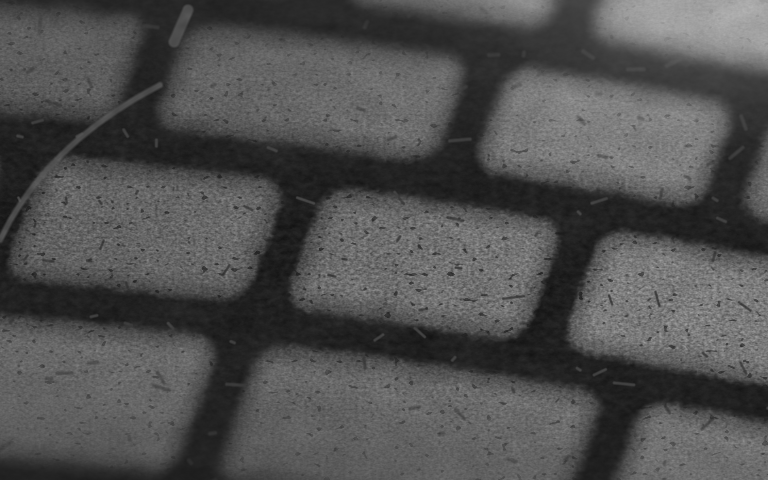
This texture is drawn by a Shadertoy shader. Its source:

```glsl
#define VIEW_HEIGHT 4.8
#define LEAN 0.36
#define JOINT vec2(0.19, 0.175)
#define CORNER 0.29
#define EDGE_WEAR 0.05
#define FOCUS_ROW 2.2
#define FOCUS_RANGE 2.7
#define STONE_TONE 0.435
#define SOIL_TONE 0.115
#define GRAIN 0.19
#define HAZE 0.17
#define DEBRIS_CELL 0.42

vec2 hash2(vec2 p) {
    vec3 q = fract(p.xyx * vec3(0.1031, 0.1030, 0.0973));
    q += dot(q, q.yzx + 33.33);
    return fract((q.xx + q.yz) * q.zy);
}

float gradientNoise(vec2 p) {
    vec2 i = floor(p), f = fract(p);
    vec2 w = f * f * f * (f * (f * 6.0 - 15.0) + 10.0);
    vec2 o = vec2(0.0, 1.0);
    float a = dot(hash2(i) * 2.0 - 1.0, f);
    float b = dot(hash2(i + o.yx) * 2.0 - 1.0, f - o.yx);
    float c = dot(hash2(i + o.xy) * 2.0 - 1.0, f - o.xy);
    float d = dot(hash2(i + o.yy) * 2.0 - 1.0, f - o.yy);
    return mix(mix(a, b, w.x), mix(c, d, w.x), w.y);
}

float fbm(vec2 p) {
    float sum = 0.0, amp = 0.6;
    for (int i = 0; i < 4; i++) {
        sum += amp * gradientNoise(p);
        p = mat2(1.6, 1.2, -1.2, 1.6) * p + 7.3;
        amp *= 0.55;
    }
    return sum;
}

float segment(vec2 p, vec2 a, vec2 b) {
    vec2 pa = p - a, ba = b - a;
    return length(pa - ba * clamp(dot(pa, ba) / dot(ba, ba), 0.0, 1.0));
}

float roundBox(vec2 p, vec2 halfSize, float radius) {
    vec2 q = abs(p) - halfSize + radius;
    return length(max(q, 0.0)) + min(max(q.x, q.y), 0.0) - radius;
}

// Distance to the paver under p; id receives its row and column
float paver(vec2 p, float depth, out vec2 id) {
    float d = depth - 1.33;
    float t = d / (1.56 + 0.05 * d);
    float row = clamp(floor(t), -2.0, 1.0);
    int r = int(row) + 2;
    float pitch = vec4(2.57, 3.09, 2.92, 4.03)[r];
    float start = vec4(2.36, 1.04, -0.05, -1.25)[r];
    float u = (p.x + LEAN * (p.y - 2.4) - start) / pitch;
    u += (r == 1 ? 0.045 : 0.0) * cos(3.14159 * u);
    id = vec2(floor(u), row);
    vec2 size = vec2(pitch, 1.64 + 0.16 * row);
    vec2 local = (vec2(u, t) - id - 0.5) * size;
    return roundBox(local, 0.5 * size - JOINT, CORNER);
}

// Scattered slivers of straw and chips, one candidate per cell
float debris(vec2 p, float soft) {
    float cover = 0.0;
    vec2 cell = floor(p / DEBRIS_CELL);
    for (int k = 0; k < 9; k++) {
        vec2 c = cell + vec2(k % 3 - 1, k / 3 - 1);
        vec2 h = hash2(c + 61.0), s = hash2(c + 17.0);
        float angle = 6.283 * s.x;
        vec2 arm = vec2(cos(angle), 0.6 * sin(angle)) * (0.02 + 0.1 * s.y * s.y);
        vec2 mid = (c + h) * DEBRIS_CELL;
        float line = 1.0 - smoothstep(0.003, 0.009 + soft, segment(p, mid - arm, mid + arm));
        cover = max(cover, line * step(0.45, fract(h.x * 7.0 + s.y)));
    }
    return cover;
}

// Bent dry stem lying over the joints
float stem(vec2 p) {
    float d = segment(p, vec2(1.88, 0.1), vec2(1.74, 0.42)) - 0.025;
    vec2 a = vec2(1.6, 0.85), b = vec2(0.45, 1.45), c = vec2(0.0, 2.4), last = a;
    for (int i = 1; i <= 10; i++) {
        float t = float(i) / 10.0;
        vec2 next = mix(mix(a, b, t), mix(b, c, t), t);
        d = min(d, segment(p, last, next));
        last = next;
    }
    return d;
}

void mainImage(out vec4 fragColor, in vec2 fragCoord) {
    float pixel = VIEW_HEIGHT / iResolution.y;
    vec2 p = vec2(fragCoord.x, iResolution.y - fragCoord.y) * pixel;
    float depth = p.y - 0.085 * p.x - 0.0072 * p.x * p.x;
    float blur = clamp(abs(depth - FOCUS_ROW) / FOCUS_RANGE, 0.0, 1.0);
    float sharp = 1.0 - 0.8 * blur;
    vec2 ground = p * vec2(1.0, 1.5);

    // Worn paver outline
    vec2 id;
    float d = paver(p, depth, id);
    d += EDGE_WEAR * (fbm(ground * 3.5) + sharp * gradientNoise(ground * 16.0));
    float soft = 0.035 + 0.06 * blur + pixel;
    float stoneMask = 1.0 - smoothstep(-soft, soft, d);

    // Stone: broad stains, grit and dark pits
    float grit = gradientNoise(ground * 24.0) + 0.7 * gradientNoise(ground * 47.0);
    float stone = STONE_TONE + 0.05 * (hash2(id + 9.0).x - 0.5) + 0.07 * fbm(ground * 2.2);
    stone += GRAIN * sharp * grit;
    float pits = smoothstep(0.27, 0.42, gradientNoise(ground * 13.0 + 4.0));
    stone *= 1.0 - 0.5 * sharp * pits;
    stone *= mix(0.68, 1.0, smoothstep(0.03, -0.28, d));
    stone *= mix(0.87, 1.08, smoothstep(0.0, 6.0, p.x));

    // Mossy soil in the joints
    float soil = SOIL_TONE + 0.1 * sharp * fbm(ground * 11.0) + 0.05 * fbm(ground * 2.0);
    soil += 0.04 * blur;
    float tone = mix(soil, stone, stoneMask);

    // Loose pieces: pale on soil, dark on stone
    float pieces = debris(p, pixel + 0.02 * blur) * sharp;
    tone = mix(tone, mix(0.36, 0.16, stoneMask), 0.75 * pieces);
    float stemMask = 1.0 - smoothstep(0.012, 0.035 + pixel, stem(p));
    tone = mix(tone, 0.36 + 0.08 * gradientNoise(p * 9.0), 0.75 * stemMask);

    // Far haze and shaded near edge
    vec2 away = (p - vec2(7.3, 0.1)) / vec2(2.0, 0.95);
    tone += HAZE * exp(-dot(away, away));
    tone *= 1.0 - 0.14 * smoothstep(3.6, 4.8, p.y);
    fragColor = vec4(vec3(clamp(tone, 0.0, 1.0)), 1.0);
}
```
